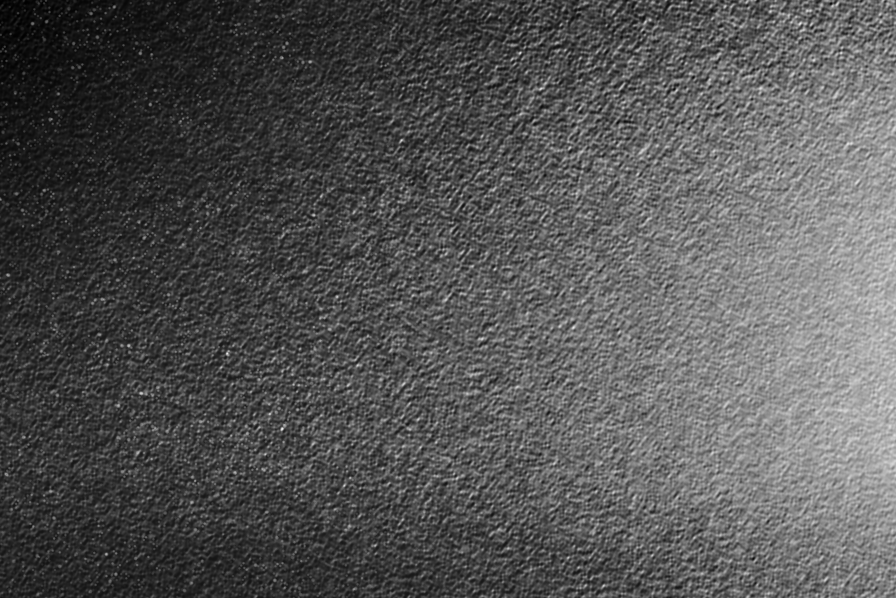
Reproduce this texture procedurally as a Shadertoy shader.

```glsl
// Draws dark grained metal, embossed and lit by a broad glow from the right.

float hash(vec2 cell) {
    return fract(sin(dot(cell, vec2(127.1, 311.7))) * 43758.545);
}

float valueNoise(vec2 p) {
    vec2 cell = floor(p);
    vec2 f = fract(p);
    f = f * f * (3.0 - 2.0 * f);
    float low = mix(hash(cell), hash(cell + vec2(1.0, 0.0)), f.x);
    float high = mix(hash(cell + vec2(0.0, 1.0)), hash(cell + 1.0), f.x);
    return mix(low, high, f.y);
}

// Height difference along the light direction
float emboss(vec2 p, vec2 lightStep) {
    return valueNoise(p + lightStep) - valueNoise(p - lightStep);
}

// Broad light: left, middle and right levels blended over the height
float sheen(vec2 uv) {
    vec3 level = vec3(0.14, 0.23, 0.50);
    level = mix(level, vec3(0.21, 0.36, 0.70), smoothstep(0.0, 0.27, uv.y));
    level = mix(level, vec3(0.16, 0.35, 0.69), smoothstep(0.27, 0.52, uv.y));
    level = mix(level, vec3(0.08, 0.29, 0.62), smoothstep(0.48, 0.78, uv.y));
    level = mix(level, vec3(0.03, 0.21, 0.45), smoothstep(0.74, 1.0, uv.y));
    float x = uv.x;
    vec3 weight = vec3((1.0 - x) * (1.0 - 2.0 * x), 4.0 * x * (1.0 - x), x * (2.0 * x - 1.0));
    return max(dot(level, weight), 0.03);
}

// One soft glint in a few of the cells
float glints(vec2 p, float density) {
    vec2 cell = floor(p);
    vec2 jitter = vec2(hash(cell + 17.3), hash(cell + 41.9));
    float radius = length(fract(p) - mix(vec2(0.4), vec2(0.6), jitter));
    float present = step(1.0 - density, hash(cell + 73.1));
    return present * hash(cell + 9.7) * (1.0 - smoothstep(0.1, 0.55, radius));
}

void mainImage(out vec4 fragColor, in vec2 fragCoord) {
    vec2 uv = fragCoord / iResolution.xy;
    vec2 p = fragCoord / iResolution.y;
    float light = sheen(uv);

    // Short skewed ridges, broken up by finer grains and loose clumps
    vec2 along = vec2(dot(p, vec2(0.62, 0.78)), dot(p, vec2(-0.78, 0.62)));
    float grain = 0.50 * emboss(along * vec2(168.0, 215.0), vec2(0.2, 0.5));
    grain += 0.52 * emboss(along.yx * vec2(251.0, 223.0) + 31.0, vec2(0.5, 0.2));
    grain += 0.28 * (valueNoise(along * vec2(93.0, 118.0) + 13.0) - 0.5);
    grain += 0.16 * (valueNoise(p * 47.0 + 5.0) - 0.5);

    // Relief is strongest in the mid tones and toward the upper centre
    float relief = mix(0.10, 0.48, smoothstep(0.05, 0.36, light));
    relief *= mix(1.0, 0.56, smoothstep(0.38, 0.68, light));
    relief *= 1.0 + 0.2 * smoothstep(0.5, 1.0, uv.y) * smoothstep(0.25, 0.5, uv.x);

    // Bright facets outweigh the shadows where the surface is dark
    float facets = grain + 0.7 * (grain * grain - 0.06) * (1.0 - smoothstep(0.2, 0.5, light));
    float shade = light + facets * relief;

    // Clustered glints: many faint ones, a few bright ones
    float darkSide = 1.0 - smoothstep(0.30, 0.62, uv.x);
    float cluster = mix(0.35, 1.0, smoothstep(0.2, 0.8, valueNoise(p * 24.0)));
    float sparkle = 0.26 * glints(along * 176.0 + 3.0, 0.28) + 0.4 * glints(along * 122.0, 0.08);
    shade += darkSide * cluster * sparkle;

    fragColor = vec4(vec3(clamp(shade, 0.0, 1.0)), 1.0);
}
```
